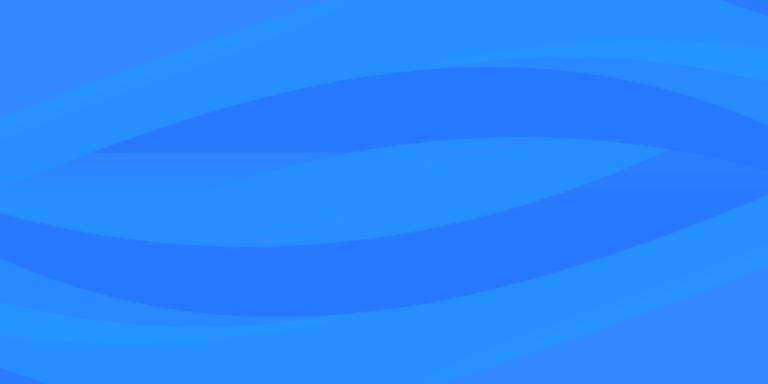
A WebGL 1 fragment shader for this background:

```glsl
precision highp float;
// Two dark blue ribbons curving across a light blue field, mirrored through the centre.
uniform vec2 u_resolution;

const vec3 LIGHT = vec3(0.150, 0.560, 1.0);
const vec3 BRIGHT = vec3(0.145, 0.577, 1.0);
const vec3 SHADE = vec3(0.160, 0.540, 1.0);
const vec3 HAZE = vec3(0.200, 0.533, 1.0);
const vec3 FADE = vec3(0.180, 0.510, 1.0);
const vec3 DARK = vec3(0.150, 0.470, 1.0);

const float EDGE_SOFTNESS = 0.004;
const float FADE_TOP = 0.603;     // height where the upper ribbon starts to fade
const float FADE_DEPTH = 0.115;   // distance over which it vanishes
const float STREAK_SLOPE = 0.513;
const float STREAK_HALF_WIDTH = 0.016;

// Antialiased coverage of the side where the signed distance is positive.
float cover(float d) {
  return smoothstep(-EDGE_SOFTNESS, EDGE_SOFTNESS, d);
}

// Parabola with its crest at the given point.
float arch(float x, vec2 crest, float bend) {
  float t = x - crest.x;
  return crest.y - bend * t * t;
}

float ribbonTop(float x) {
  return 0.507 + x * (0.8385 + x * (-0.281 - 0.3925 * x));
}

float ribbonBottom(float x) {
  return arch(x, vec2(0.677, 0.643), 0.845);
}

// Soft layers above the ribbon; a half turn gives those below.
vec3 paintOuter(vec3 color, vec2 p) {
  float aboveRibbon = cover(p.y - ribbonTop(p.x));

  // Faint sheen and hazy corner on the left
  float cornerEdge = 0.693 + p.x * (0.80 - 0.20 * p.x);
  float sheen = smoothstep(-0.09, 0.0, p.y - cornerEdge) * (1.0 - smoothstep(0.2, 0.6, p.x));
  color = mix(color, BRIGHT, 0.6 * sheen * aboveRibbon);
  color = mix(color, HAZE, smoothstep(-0.012, 0.012, p.y - cornerEdge));

  // Bright crescent with a shaded sliver beneath
  float crescentTop = arch(p.x, vec2(0.84, 0.893), 0.786);
  float crescentBottom = arch(p.x, vec2(0.74, 0.852), 0.98);
  color = mix(color, BRIGHT, aboveRibbon * cover(crescentTop - p.y));
  color = mix(color, SHADE, aboveRibbon * cover(crescentBottom - p.y));

  // Small dark corner on the right
  float rightCorner = p.y - 1.0 + 0.67 * (p.x - 0.9375);
  return mix(color, mix(DARK, FADE, 0.4), cover(rightCorner));
}

// Slanted hazy streak resting on the inner edge of the lower ribbon.
vec3 paintStreak(vec3 color, vec2 p) {
  float offset = abs(p.y - 0.362 - STREAK_SLOPE * (p.x - 0.3125));
  float ends = smoothstep(0.29, 0.34, p.x) * (1.0 - smoothstep(0.36, 0.46, p.x));
  float body = 1.0 - smoothstep(0.0, STREAK_HALF_WIDTH, offset);
  return mix(color, HAZE, 0.6 * body * ends);
}

void main() {
  vec2 p = gl_FragCoord.xy / u_resolution;
  vec2 turned = 1.0 - p;

  vec3 color = paintOuter(LIGHT, p);
  color = paintOuter(color, turned);
  color = paintStreak(color, p);
  color = paintStreak(color, turned);

  // Lower ribbon, slightly paler as it rises on the right
  float lowerTop = min(1.0 - ribbonBottom(turned.x), ribbonTop(p.x));
  float lowerBottom = 1.0 - ribbonTop(turned.x);
  float lift = smoothstep(1.0 - FADE_TOP, 0.62, p.y) * smoothstep(0.4, 0.65, p.x);
  vec3 lowerColor = mix(DARK, FADE, 0.6 * lift);
  color = mix(color, lowerColor, cover(lowerTop - p.y) * cover(p.y - lowerBottom));

  // Upper ribbon, dissolving into the field on the left
  float fall = clamp((FADE_TOP - p.y) / FADE_DEPTH, 0.0, 1.0);
  float leftSide = 1.0 - smoothstep(0.4, 0.6, p.x);
  vec3 upperColor = mix(DARK, mix(FADE, LIGHT, fall), leftSide * cover(FADE_TOP - p.y));
  float upper = cover(ribbonTop(p.x) - p.y) * cover(p.y - ribbonBottom(p.x));
  upper *= 1.0 - leftSide * smoothstep(0.85, 1.0, fall);
  color = mix(color, upperColor, upper);

  gl_FragColor = vec4(color, 1.0);
}
```
